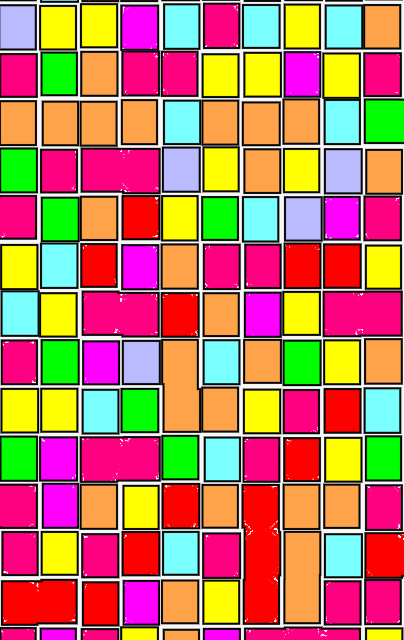
A WebGL 1 fragment shader for this pattern:

```glsl
precision highp float;
uniform vec2 u_resolution;

const vec2 CELL = vec2(0.84375, 1.0);
const float BORDER = 0.043;

vec2 hash2(vec2 p) {
  vec3 q = fract(p.xyx * vec3(0.1031, 0.1030, 0.0973));
  q += dot(q, q.yzx + 33.33);
  return fract((q.xx + q.yz) * q.zy);
}

float gradientNoise(vec2 p) {
  vec2 i = floor(p), f = fract(p), u = f * f * (3.0 - 2.0 * f);
  vec2 e = vec2(1.0, 0.0);
  float a = dot(hash2(i) * 2.0 - 1.0, f);
  float b = dot(hash2(i + e) * 2.0 - 1.0, f - e);
  float c = dot(hash2(i + e.yx) * 2.0 - 1.0, f - e.yx);
  float d = dot(hash2(i + 1.0) * 2.0 - 1.0, f - 1.0);
  return mix(mix(a, b, u.x), mix(c, d, u.x), u.y);
}

// Weighted choice of tile paint
vec3 tilePaint(vec2 id) {
  float h = hash2(id + 47.0).x;
  if (h < 0.27) return vec3(1.0, 0.0, 0.5);
  if (h < 0.43) return vec3(1.0, 0.64, 0.29);
  if (h < 0.58) return vec3(1.0, 1.0, 0.0);
  if (h < 0.69) return vec3(1.0, 0.0, 0.0);
  if (h < 0.80) return vec3(0.0, 1.0, 0.0);
  if (h < 0.89) return vec3(0.48, 1.0, 1.0);
  if (h < 0.965) return vec3(1.0, 0.0, 1.0);
  return vec3(0.73, 0.73, 1.0);
}

// Slightly shifted tile: lower left in xy, upper right in zw
vec4 tileBox(vec2 id) {
  vec2 centre = (id + 0.5) * CELL + (hash2(id + 11.0) - 0.5) * 0.055;
  vec2 halfSize = CELL * 0.5 - 0.024 + (hash2(id + 83.0) - 0.5) * 0.02;
  return vec4(centre - halfSize, centre + halfSize);
}

float boxDistance(vec2 p, vec4 box) {
  vec2 d = max(box.xy - p, p - box.zw);
  return length(max(d, 0.0)) + min(max(d.x, d.y), 0.0);
}

// Joins a tile to an equally painted neighbour along an axis
float bridgeDistance(vec2 p, vec2 id, vec2 axis, vec3 paint) {
  vec2 next = id + axis;
  if (distance(paint, tilePaint(next)) > 0.01) return 9.0;
  bool pink = paint.g < 0.1 && abs(paint.b - 0.5) < 0.1;
  float chance = pink ? 0.62 : 0.25;
  if (hash2(id * 2.0 + axis + 29.0).y > chance) return 9.0;
  vec4 a = tileBox(id), b = tileBox(next);
  vec2 lo = mix(max(a.xy, b.xy), (a.xy + a.zw) * 0.5, axis);
  vec2 hi = mix(min(a.zw, b.zw), (b.xy + b.zw) * 0.5, axis);
  return boxDistance(p, vec4(lo, hi));
}

void main() {
  float pixel = 13.333 / u_resolution.y;
  vec2 p = gl_FragCoord.xy * pixel + vec2(0.03, 0.72);
  vec2 home = floor(p / CELL);

  // Nearest tile or joined group
  float nearest = 9.0;
  vec3 paint = vec3(1.0);
  for (int j = -1; j <= 1; j++) {
    for (int i = -1; i <= 1; i++) {
      vec2 id = home + vec2(float(i), float(j));
      vec3 candidate = tilePaint(id);
      float d = boxDistance(p, tileBox(id));
      d = min(d, bridgeDistance(p, id, vec2(1.0, 0.0), candidate));
      d = min(d, bridgeDistance(p, id, vec2(0.0, 1.0), candidate));
      if (d < nearest) {
        nearest = d;
        paint = candidate;
      }
    }
  }

  // White chips in some corners of the red and pink tiles
  vec4 box = tileBox(home);
  vec2 fromCentre = p - (box.xy + box.zw) * 0.5;
  vec2 inset = (box.zw - box.xy) * 0.5 - BORDER - abs(fromCentre);
  float reach = 1.0 - smoothstep(0.07, 0.2, inset.x + inset.y);
  float chipped = step(0.4, hash2(home * 3.0 + sign(fromCentre) + 61.0).x);
  float grain = gradientNoise(p * 19.0);
  float chip = smoothstep(0.1, 0.2, grain) * reach * chipped * step(paint.g, 0.1);
  paint = mix(paint, vec3(1.0), chip);

  // Gap, black outline, fill
  float edge = 0.7 * pixel;
  vec3 colour = mix(vec3(0.02), vec3(0.97), smoothstep(-edge, edge, nearest));
  colour = mix(paint, colour, smoothstep(-edge, edge, nearest + BORDER));
  gl_FragColor = vec4(colour, 1.0);
}
```
